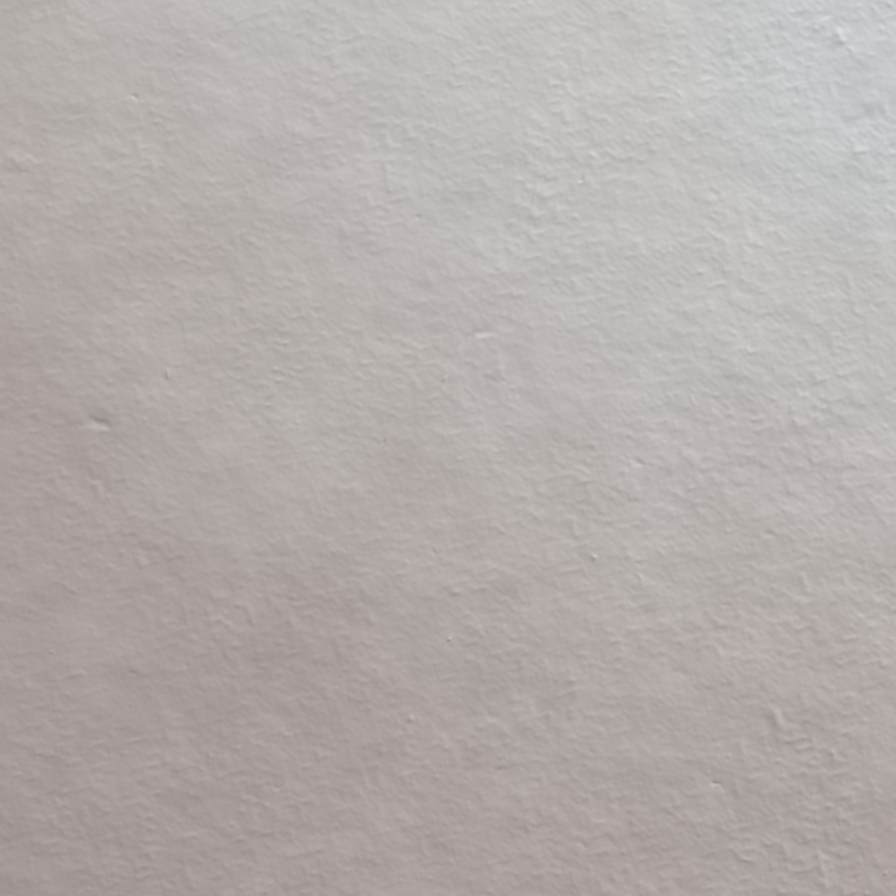
Give the GLSL for this texture, as a WebGL 1 fragment shader.

```glsl
precision highp float;
// Painted plaster wall: fine grain and scattered dents in soft light from the upper right.
uniform vec2 u_resolution;

const vec3 SHADE_COLOR = vec3(0.634, 0.589, 0.578);
const vec3 LIGHT_COLOR = vec3(0.784, 0.780, 0.770);
const vec3 SKY_TINT = vec3(-0.012, 0.004, 0.020);   // cool glow in the top right corner
const vec2 LIGHT_STEP = vec2(0.0010, 0.0015);       // offset used to light the relief
const vec2 GRAIN_FREQ = vec2(115.0, 160.0);
const float GRAIN_HEIGHT = 0.055;
const float GRIT_HEIGHT = 0.022;
const float LUMP_HEIGHT = 0.050;
const float SWELL_HEIGHT = 0.13;
const float DENT_HEIGHT = 0.20;
const float SPECK_HEIGHT = 0.11;
const float DENT_GRID = 6.5;
const float SPECK_GRID = 17.0;
const float MOTTLE = 0.13;
const float BLOTCH = 0.016;

float hash(vec2 p) {
  return fract(sin(dot(p, vec2(127.1, 311.7))) * 43758.5453);
}

float noise(vec2 p) {
  vec2 cell = floor(p);
  vec2 f = fract(p);
  f = f * f * (3.0 - 2.0 * f);
  float low = mix(hash(cell), hash(cell + vec2(1.0, 0.0)), f.x);
  float high = mix(hash(cell + vec2(0.0, 1.0)), hash(cell + vec2(1.0, 1.0)), f.x);
  return mix(low, high, f.y);
}

mat2 rotation(float angle) {
  float c = cos(angle);
  float s = sin(angle);
  return mat2(c, -s, s, c);
}

// Curved ridges and hollows, at most one per grid cell
float marks(vec2 p, float grid, float chance, vec2 size) {
  vec2 home = floor(p * grid);
  float height = 0.0;
  for (int j = -1; j <= 1; j++) {
    for (int i = -1; i <= 1; i++) {
      vec2 cell = home + vec2(float(i), float(j));
      vec2 seed = cell + grid * 3.7;
      float present = step(hash(seed), chance);
      vec2 center = (cell + vec2(hash(seed + 11.3), hash(seed + 23.9))) / grid;
      float angle = (hash(seed + 37.1) - 0.4) * 1.5;
      vec2 q = rotation(angle) * (p - center);
      q.y += (hash(seed + 41.7) - 0.5) * 28.0 * q.x * q.x;
      q /= size * mix(vec2(0.4, 0.7), vec2(1.5, 1.3), hash(seed + 53.3));
      float strength = mix(0.2, 1.0, pow(hash(seed + 67.9), 2.0));
      float side = hash(seed + 71.1) < 0.5 ? -1.0 : 1.0;
      height += present * side * strength * exp(-dot(q, q));
    }
  }
  return height;
}

// Surface relief of the wall
float relief(vec2 p) {
  vec2 warp = vec2(noise(p * 90.0 + 3.0), noise(p * 90.0 + 57.0)) - 0.5;
  vec2 rough = p + warp * 0.010;
  float grain = noise(rotation(0.25) * (p + warp * 0.003) * GRAIN_FREQ);
  float patchiness = mix(0.6, 1.4, noise(p * 13.0 + 83.0));
  float height = GRAIN_HEIGHT * patchiness * grain * grain;
  height += GRIT_HEIGHT * noise(rotation(-0.7) * p * GRAIN_FREQ * 1.7 + 43.0);
  height += LUMP_HEIGHT * noise(rotation(-0.4) * p * GRAIN_FREQ * 0.45 + 19.0);
  height += SWELL_HEIGHT * noise(rotation(0.3) * p * vec2(19.0, 28.0) + 7.0);
  height += DENT_HEIGHT * marks(rough, DENT_GRID, 0.45, vec2(0.014, 0.0058));
  height += SPECK_HEIGHT * marks(rough, SPECK_GRID, 0.28, vec2(0.005, 0.0033));
  return height;
}

void main() {
  vec2 p = gl_FragCoord.xy / u_resolution;

  // Broad light falling off toward the lower left, with faint mottling
  float light = 0.04 + 0.31 * p.x + 0.45 * p.y + 0.24 * p.x * p.y;
  light += MOTTLE * (noise(p * 4.0 + 31.0) - 0.5);
  light += MOTTLE * 0.6 * (noise(p * 11.0 + 5.0) - 0.5);
  light = mix(light, smoothstep(0.0, 1.0, light), 0.7);
  vec3 color = mix(SHADE_COLOR, LIGHT_COLOR, light);
  float corner = smoothstep(0.45, 0.0, length((p - vec2(0.98, 0.96)) * vec2(1.2, 1.0)));
  color += SKY_TINT * corner;

  // Soft uneven paint
  color += BLOTCH * (noise(rotation(0.5) * p * vec2(24.0, 34.0)) - 0.5);
  color += BLOTCH * (noise(rotation(-0.3) * p * vec2(48.0, 62.0) + 13.0) - 0.5);

  // Slopes facing the light brighten; the raked right side shows more grain
  float slope = relief(p - LIGHT_STEP) - relief(p + LIGHT_STEP);
  color += slope * mix(0.75, 1.2, p.x);

  gl_FragColor = vec4(clamp(color, 0.0, 1.0), 1.0);
}
```
